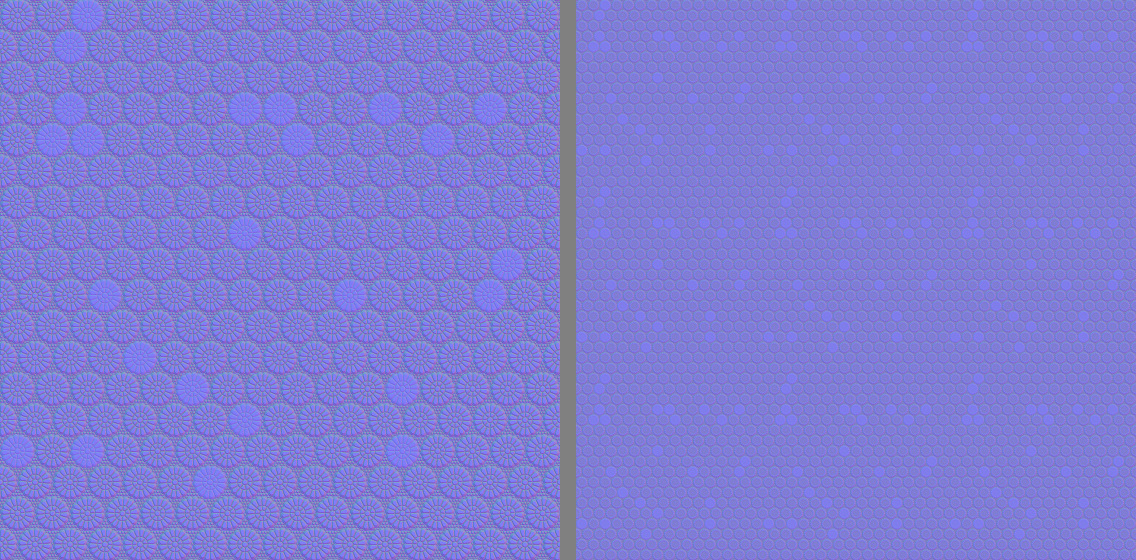
Left: one tile. Right: repeated 3 by 3.
Write a three.js fragment shader that draws this texture map.

```glsl
// Tangent-space normal map of finely engraved, staggered rosettes on a woven ground.
varying vec2 vUv;

const float PI = 3.14159265;
const float COLUMNS = 16.0;         // rosettes across; one column is one unit
const float ROWS = 18.0;            // rosette rows up, even so the stagger wraps
const float ROW_HEIGHT = COLUMNS / ROWS;
const float PETALS = 16.0;
const float INNER_CELLS = 8.0;
const float TIP_CENTRE = 0.385;     // centre of the round petal tip
const float RING_RADIUS = 0.22;     // where the petals start
const float HUB_RADIUS = 0.085;
const float GROOVE = 0.002;         // half width of the groove floor
const float BEVEL = 0.024;          // width of the sloping petal edge
const float PETAL_RELIEF = 0.048;
const float RIM_RELIEF = 0.046;
const float RIM_WIDTH = 0.022;      // ledge around the petals
const float RIM_SLOPE = 0.012;
const float MOAT = 0.022;           // low band between rim and weave
const float WEAVE_PER_UNIT = 12.0;
const float WEAVE_RELIEF = 0.048;
const float WORN_SHARE = 0.08;      // share of flattened rosettes
const float WORN_RELIEF = 0.36;
const float TURN = 0.2;             // random rotation range in radians
const float SLOPE_STEP = 0.006;
const float SAMPLE_SPREAD = 1.1 / 512.0;
const vec3 CHANNEL_GAIN = vec3(0.24, 0.23, 0.5); // softened sideways tilt
const vec3 CHANNEL_BASE = vec3(0.5, 0.49, 0.475);

float hash(vec2 id, float seed) {
  vec3 q = fract(vec3(id, seed) * vec3(0.1031, 0.1137, 0.0973));
  q += dot(q, q.yzx + 33.33);
  return fract((q.x + q.y) * q.z);
}

// Folds a point into one sector: x runs along its axis, y is the side offset.
vec2 foldSector(float radius, float angle, float count) {
  float width = 2.0 * PI / count;
  float a = abs(mod(angle, width) - 0.5 * width);
  return radius * vec2(cos(a), sin(a));
}

// Inside distance to the two straight sides of a sector.
float wedge(vec2 s, float count) {
  return s.x * sin(PI / count) - s.y * cos(PI / count);
}

// Inside distance to a wedge closed by a round tip.
float petal(vec2 s) {
  vec2 side = vec2(cos(PI / PETALS), sin(PI / PETALS));
  float tip = TIP_CENTRE * side.y - length(s - vec2(TIP_CENTRE, 0.0));
  return dot(s, side) > TIP_CENTRE * side.x ? tip : wedge(s, PETALS);
}

// Small staggered stitches.
float weave(vec2 p) {
  vec2 g = p * WEAVE_PER_UNIT;
  g.x += 0.5 * mod(floor(g.y), 2.0);
  vec2 edge = 0.5 - abs(fract(g) - 0.5);
  return WEAVE_RELIEF * smoothstep(0.0, 0.36, min(edge.x, edge.y));
}

float surface(vec2 p) {
  // Nearest rosette among the adjoining rows
  vec2 local = vec2(9.0);
  vec2 id = vec2(0.0);
  for (int j = -1; j <= 1; j++) {
    float row = floor(p.y / ROW_HEIGHT) + float(j);
    float shift = 0.5 * mod(row, 2.0);
    float column = floor(p.x - shift + 0.5);
    vec2 d = p - vec2(column + shift, (row + 0.5) * ROW_HEIGHT);
    if (dot(d, d) < dot(local, local)) {
      local = d;
      id = mod(vec2(column, row), vec2(COLUMNS, ROWS));
    }
  }
  float radius = length(local);
  float angle = atan(local.y, local.x + 0.00001) + TURN * (hash(id, 7.0) - 0.5);

  // Petals, inner cells and hub as separate raised pads
  float blossom = petal(foldSector(radius, angle, PETALS));
  float inner = wedge(foldSector(radius, angle, INNER_CELLS), INNER_CELLS);
  inner = min(inner, min(radius - HUB_RADIUS, RING_RADIUS - radius));
  float pad = max(min(blossom, radius - RING_RADIUS), inner);
  pad = max(pad, HUB_RADIUS - radius);

  // Wear flattens some rosettes and leaves a faint outline
  float relief = mix(0.96, 1.04, hash(id, 3.0));
  relief = hash(id, 19.0) < WORN_SHARE ? WORN_RELIEF : relief;
  float raised = PETAL_RELIEF * relief * smoothstep(GROOVE, GROOVE + BEVEL, pad);

  // Rim, moat and woven ground
  float rim = blossom + RIM_WIDTH;
  float body = smoothstep(-RIM_SLOPE, RIM_SLOPE, rim);
  float ground = weave(p) * smoothstep(0.0, MOAT, -rim - RIM_SLOPE);
  return mix(ground, RIM_RELIEF * mix(0.5, 1.0, relief) + raised, body);
}

vec3 surfaceNormal(vec2 p) {
  float h = surface(p);
  float dx = surface(p + vec2(SLOPE_STEP, 0.0)) - h;
  float dy = surface(p + vec2(0.0, SLOPE_STEP)) - h;
  return normalize(vec3(-dx, -dy, SLOPE_STEP));
}

void main() {
  // Averaged samples smooth the fine edges
  vec3 normal = vec3(0.0);
  for (int i = 0; i < 9; i++) {
    vec2 offset = vec2(mod(float(i), 3.0), floor(float(i) / 3.0)) - 1.0;
    normal += surfaceNormal((vUv + offset * SAMPLE_SPREAD / 3.0) * COLUMNS);
  }
  gl_FragColor = vec4(CHANNEL_BASE + CHANNEL_GAIN * normal / 9.0, 1.0);
}
```
